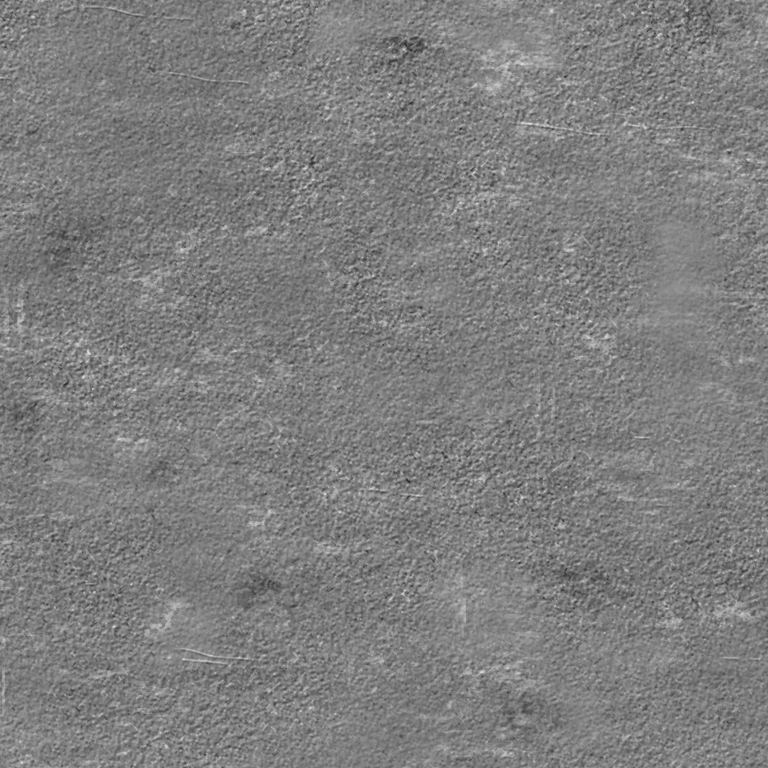
Give the GLSL for this texture, as a Shadertoy shader.

```glsl
// Weathered grey concrete: a fine, sharp embossed grit under streaky mottling,
// with trowelled areas, dark stains, flaked chips, brushed streaks and scratches.
// Layers are hash-based value noise, masked by loops of randomly placed shapes.

const float BASE_GREY = 0.486;
const vec2 LIGHT_STEP = vec2(0.0010, -0.0014);

float hash(vec2 p) {
    vec3 q = fract(p.xyx * 0.1031);
    q += dot(q, q.yzx + 33.33);
    return fract((q.x + q.y) * q.z);
}

vec2 hash2(float index, float seed) {
    return vec2(hash(vec2(index, seed)), hash(vec2(index + 37.0, seed + 11.0)));
}

float noise(vec2 p) {
    vec2 cell = floor(p), f = fract(p);
    f = f * f * (3.0 - 2.0 * f);
    float low = mix(hash(cell), hash(cell + vec2(1, 0)), f.x);
    float high = mix(hash(cell + vec2(0, 1)), hash(cell + vec2(1, 1)), f.x);
    return mix(low, high, f.y);
}

float fbm(vec2 p) {
    float sum = 0.0, weight = 0.5;
    for (int i = 0; i < 4; i++) {
        sum += weight * noise(p);
        p = mat2(1.6, 1.2, -1.2, 1.6) * p + 17.3;
        weight *= 0.5;
    }
    return sum / 0.9375;
}

// Layered noise that keeps its axes, for level or upright grain
float streakyFbm(vec2 p) {
    return 0.5 * noise(p) + 0.3 * noise(p * 2.1 + 9.0) + 0.2 * noise(p * 4.3 + 31.0);
}

vec2 rotate(vec2 p, float angle) {
    float c = cos(angle), s = sin(angle);
    return vec2(c * p.x + s * p.y, c * p.y - s * p.x);
}

// Soft elliptical mask
float blob(vec2 p, vec2 size) {
    vec2 d = p / size;
    return exp(-dot(d, d));
}

// Soft-edged rectangular mask
float softBox(vec2 p, vec2 size, float edge) {
    vec2 d = smoothstep(-edge, edge, size - abs(p));
    return d.x * d.y;
}

// Surface height: sharp grit with a little rounder relief
float grainHeight(vec2 p) {
    vec2 q = rotate(p, 0.3) + 3.0;
    return 0.6 * noise(q * vec2(255.0, 300.0))
         + 0.28 * noise(q * vec2(135.0, 160.0)) + 0.16 * noise(q * 62.0);
}

float embossedGrain(vec2 p) {
    return grainHeight(p + LIGHT_STEP) - grainHeight(p - LIGHT_STEP);
}

// Broken parallel brush marks along x inside an ellipse
float streaks(vec2 p, vec2 size, float seed) {
    float lines = noise(p * vec2(14.0, 210.0) + seed * 19.0);
    float breaks = noise(p * vec2(110.0, 260.0) + seed * 7.0);
    return blob(p, size) * smoothstep(0.5, 0.85, lines) * smoothstep(0.2, 0.75, breaks);
}

// Thin tapered scratch along x: light crest with a dark lower lip
float scratch(vec2 p, float len, float width, float seed) {
    p.y += 0.007 * (noise(vec2(p.x * 25.0, seed)) - 0.5);
    float taper = smoothstep(0.0, 0.6, 1.0 - abs(p.x) / len);
    float wear = smoothstep(0.25, 0.6, noise(vec2(p.x * 70.0, seed + 5.0)));
    float crest = exp(-pow(p.y / width, 2.0));
    float lip = exp(-pow((p.y + 2.2 * width) / width, 2.0));
    return taper * wear * (crest - 0.6 * lip);
}

void mainImage(out vec4 fragColor, in vec2 fragCoord) {
    vec2 uv = fragCoord / iResolution.y;
    vec2 ragged = uv + 0.06 * (vec2(fbm(uv * 26.0), fbm(uv * 26.0 + 40.0)) - 0.5);
    float flakes = fbm(uv * vec2(105.0, 135.0));

    // Broad mottling with level and upright haze
    float tone = BASE_GREY;
    tone += 0.055 * (fbm(uv * 4.5 + 8.0) - 0.5);
    tone += 0.09 * (streakyFbm(uv * vec2(11.0, 42.0)) - 0.5);
    tone += 0.035 * (streakyFbm(uv * vec2(46.0, 9.0)) - 0.5);
    float roughness = 0.3 + 1.35 * fbm(uv * 8.0 + 60.0);

    // Smooth, paler trowelled areas
    for (float i = 0.0; i < 9.0; i++) {
        vec2 size = 0.02 + vec2(0.055, 0.04) * hash2(i, 3.0);
        float area = softBox(ragged - hash2(i, 21.0), size, 0.014);
        area *= 0.4 + 0.6 * streakyFbm(uv * vec2(20.0, 60.0) + i);
        tone += 0.035 * area;
        roughness *= 1.0 - 0.45 * area;
    }

    // Dark gritty stains
    for (float i = 0.0; i < 10.0; i++) {
        vec2 size = 0.012 + vec2(0.05, 0.018) * hash2(i, 5.0);
        tone -= 0.13 * blob(ragged - hash2(i, 52.0), size) * smoothstep(0.38, 0.62, flakes);
    }

    // Clusters of small pale chips
    for (float i = 0.0; i < 18.0; i++) {
        vec2 size = 0.012 + vec2(0.035, 0.02) * hash2(i, 9.0);
        float chip = blob(ragged - hash2(i, 73.0), size);
        tone += chip * (0.01 + 0.16 * smoothstep(0.52, 0.64, flakes));
    }

    // Scattered level flakes, gathered in worn regions
    float worn = smoothstep(0.46, 0.66, fbm(uv * vec2(6.0, 11.0) + 23.0));
    float shreds = streakyFbm(uv * vec2(38.0, 120.0) + 70.0);
    tone += 0.10 * worn * smoothstep(0.56, 0.74, shreds);

    // Brushed streaks: mostly level, every third one upright
    for (float i = 0.0; i < 15.0; i++) {
        vec2 p = uv - hash2(i, 94.0);
        bool upright = mod(i, 3.0) < 0.5;
        p = upright ? p.yx : rotate(p, -0.12 * hash(vec2(i, 8.0)));
        vec2 size = upright ? vec2(0.05, 0.022) : vec2(0.11, 0.018);
        tone += 0.16 * streaks(p, size, i);
    }

    // Long scratches, tilted slightly downwards
    for (float i = 0.0; i < 13.0; i++) {
        vec2 p = rotate(uv - hash2(i, 117.0), 0.03 - 0.16 * hash(vec2(i, 6.0)));
        float len = 0.03 + 0.08 * hash(vec2(i, 14.0));
        tone += 0.17 * scratch(p, len, 0.0012, i * 3.7);
    }

    // Embossed grit, pale specks and small pits
    tone += 0.27 * roughness * embossedGrain(uv);
    tone += 0.13 * roughness * (noise(rotate(uv, 0.5) * 400.0 + 205.0) - 0.5);
    float specks = noise(rotate(uv, 0.7) * vec2(190.0, 220.0) + 290.0);
    tone += 0.13 * roughness * smoothstep(0.82, 0.95, specks);
    tone -= 0.12 * roughness * smoothstep(0.84, 0.96, 1.0 - specks);

    fragColor = vec4(vec3(clamp(tone, 0.18, 0.86)), 1.0);
}
```
